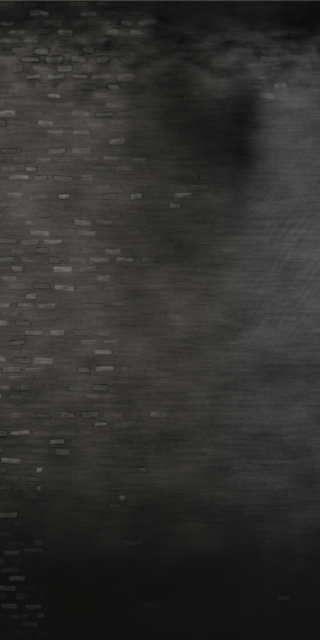
This texture is drawn by a WebGL 1 fragment shader. Its source:

```glsl
precision highp float;
// Weathered dark wall: soot and pale haze over scattered bricks, fading to black below.
uniform vec2 u_resolution;

const vec2 BRICK_CELL = vec2(0.074, 0.0285); // in canvas widths
const vec2 BRICK_HALF = vec2(0.031, 0.0085);
const float BRICK_GAIN = 0.135;
const float OUTLINE_GAIN = 0.07;
const float STREAK_GAIN = 0.038;
const float SCRATCH_GAIN = 0.04;
const float CLOUD_GAIN = 0.055;
const float MOTTLE_GAIN = 0.13;
const float GRAIN_GAIN = 0.024;
const vec3 WARM_TINT = vec3(1.02, 1.0, 0.965);
const vec3 COOL_TINT = vec3(1.0, 1.0, 1.0);

float hash(vec2 p) {
  vec3 a = fract(vec3(p.xyx) * 0.1031);
  a += dot(a, a.yzx + 33.33);
  return fract((a.x + a.y) * a.z);
}

vec2 gradientAt(vec2 cell) {
  float angle = 6.2832 * hash(cell);
  return vec2(cos(angle), sin(angle));
}

float noise(vec2 p) {
  vec2 i = floor(p), f = fract(p);
  vec2 u = f * f * f * (f * (f * 6.0 - 15.0) + 10.0);
  vec2 e = vec2(1.0, 0.0);
  float low = mix(dot(gradientAt(i), f), dot(gradientAt(i + e), f - e), u.x);
  float high = mix(dot(gradientAt(i + e.yx), f - e.yx), dot(gradientAt(i + e.xx), f - e.xx), u.x);
  return mix(low, high, u.y);
}

float fbm(vec2 p) {
  float sum = 0.0, gain = 1.0;
  for (int i = 0; i < 4; i++) {
    sum += gain * noise(p);
    p = p * 2.03 + 17.3;
    gain *= 0.5;
  }
  return sum;
}

float blob(vec2 p, vec2 center, vec2 radius) {
  vec2 d = (p - center) / radius;
  return exp(-dot(d, d));
}

float roundBox(vec2 p, vec2 halfSize, float radius) {
  vec2 d = abs(p) - halfSize + radius;
  return length(max(d, 0.0)) + min(max(d.x, d.y), 0.0) - radius;
}

// Broad light; s runs 0..1 across and 0..1 downward.
float wallLight(vec2 s) {
  float light = mix(0.10, 0.225, smoothstep(0.0, 0.13, s.y));
  light = mix(light, 0.185, smoothstep(0.52, 0.70, s.y));
  light = mix(light, 0.070, smoothstep(0.68, 0.91, s.y));
  light += 0.045 * blob(s, vec2(0.10, 0.25), vec2(0.28, 0.16));
  light += 0.035 * blob(s, vec2(0.12, 0.50), vec2(0.35, 0.13));
  light += 0.070 * blob(s, vec2(0.96, 0.40), vec2(0.22, 0.14));
  light += 0.06 * blob(s, vec2(0.91, 0.17), vec2(0.13, 0.09));
  light += 0.035 * blob(s, vec2(1.0, 0.77), vec2(0.45, 0.15));
  light += 0.05 * blob(s, vec2(0.63, 0.12), vec2(0.08, 0.03));
  return light;
}

float soot(vec2 s) {
  float dark = 0.56 * blob(s, vec2(0.65, 0.215), vec2(0.17, 0.10));
  dark += 0.22 * blob(s, vec2(0.755, 0.21), vec2(0.045, 0.11));
  dark += 0.36 * blob(s, vec2(0.54, 0.08), vec2(0.075, 0.08));
  dark += 0.22 * blob(s, vec2(0.42, 0.11), vec2(0.05, 0.11));
  dark += 0.26 * blob(s, vec2(0.54, 0.38), vec2(0.16, 0.06));
  dark += 0.50 * blob(s, vec2(0.98, 0.03), vec2(0.16, 0.04));
  return min(dark, 0.75);
}

float brickDensity(vec2 s) {
  float reach = mix(0.49, 0.14, smoothstep(0.64, 0.74, s.y));
  float ramp = mix(0.16, 0.03, smoothstep(0.64, 0.74, s.y));
  float density = 1.0 - smoothstep(reach - ramp, reach + 0.02, s.x);
  density *= mix(0.85, 0.52, smoothstep(0.22, 0.42, s.y) * smoothstep(0.04, 0.16, s.x));
  density += 0.85 * blob(s, vec2(0.55, 0.30), vec2(0.11, 0.022));
  density += 0.95 * blob(s, vec2(0.36, 0.775), vec2(0.055, 0.02));
  density += 0.85 * blob(s, vec2(0.70, 0.73), vec2(0.10, 0.018));
  density += 0.70 * blob(s, vec2(0.48, 0.725), vec2(0.06, 0.015));
  return density + 0.6 * blob(s, vec2(0.82, 0.13), vec2(0.08, 0.05));
}

// x: pale brick face, y: dark joint line.
vec2 bricks(vec2 p, vec2 s) {
  p += 0.007 * vec2(noise(p * 18.0), noise(p * 15.0 + 40.0));
  float row = floor(p.y / BRICK_CELL.y);
  p.x += BRICK_CELL.x * (0.5 * mod(row, 2.0) + 0.35 * hash(vec2(row, 7.0)));
  vec2 id = vec2(floor(p.x / BRICK_CELL.x), row);
  vec2 local = p - (id + 0.5) * BRICK_CELL;
  local -= vec2(0.010, 0.005) * (vec2(hash(id + 3.1), hash(id + 4.3)) - 0.5);
  float present = smoothstep(-0.08, 0.08, brickDensity(s) - hash(id + 11.0));
  float aged = 1.0 - smoothstep(0.08, 0.30, s.y);
  vec2 size = BRICK_HALF * vec2(mix(0.55, 1.0, hash(id + 5.7)), mix(0.65, 1.0 + 0.25 * aged, hash(id + 9.2)));
  float d = roundBox(local, size, mix(0.003, 0.008, aged));
  float soft = max(1.0 / u_resolution.x, mix(0.0035, 0.006, aged));
  float face = 1.0 - smoothstep(-soft, soft, d);
  float tone = hash(id + 21.0);
  face *= mix(0.08, 1.0, tone * tone) * (0.9 + 0.9 * noise(p * vec2(40.0, 90.0)));
  face *= 1.0 - 0.3 * local.y / BRICK_HALF.y;
  float joint = 1.0 - smoothstep(0.0, soft, abs(d - 0.002));
  joint *= smoothstep(0.35, 0.9, hash(id + 31.0)) * (0.7 + noise(p * 45.0));
  return present * vec2(face, joint);
}

void main() {
  vec2 uv = gl_FragCoord.xy / u_resolution;
  vec2 s = vec2(uv.x, 1.0 - uv.y);
  vec2 p = vec2(s.x, s.y * 2.0);
  vec2 drift = s + 0.045 * vec2(fbm(p * 5.0), fbm(p * 5.0 + 31.0));
  float light = wallLight(drift);
  float exposure = smoothstep(0.05, 0.22, light);

  // Cloudy wear, mottled upper stones, level streaks, slanted scratches, grain
  float topWear = 1.0 - smoothstep(0.05, 0.22, s.y);
  light += exposure * CLOUD_GAIN * fbm(p * vec2(6.0, 9.0));
  light += topWear * exposure * MOTTLE_GAIN * fbm(p * vec2(13.0, 24.0) + 9.0);
  light += exposure * STREAK_GAIN * fbm(p * vec2(8.0, 80.0));
  vec2 slant = vec2(p.x + p.y * 0.75, p.y - p.x * 0.75);
  float scratched = smoothstep(0.6, 0.9, s.x) * blob(s, vec2(0.95, 0.40), vec2(0.5, 0.16));
  light += SCRATCH_GAIN * scratched * noise(slant * vec2(75.0, 9.0));
  light += GRAIN_GAIN * exposure * noise(p * vec2(70.0, 125.0));

  vec2 masonry = bricks(p, s);
  light -= masonry.y * OUTLINE_GAIN * exposure;
  light *= 1.0 - soot(drift);
  light += masonry.x * BRICK_GAIN * mix(0.75, 1.0, exposure) * (1.0 - 0.6 * soot(s));
  light += 0.16 * (1.0 - smoothstep(0.0005, 0.0025, s.y));

  vec3 tint = mix(WARM_TINT, COOL_TINT, smoothstep(0.55, 0.95, s.x));
  gl_FragColor = vec4(max(light, 0.025) * tint, 1.0);
}
```
